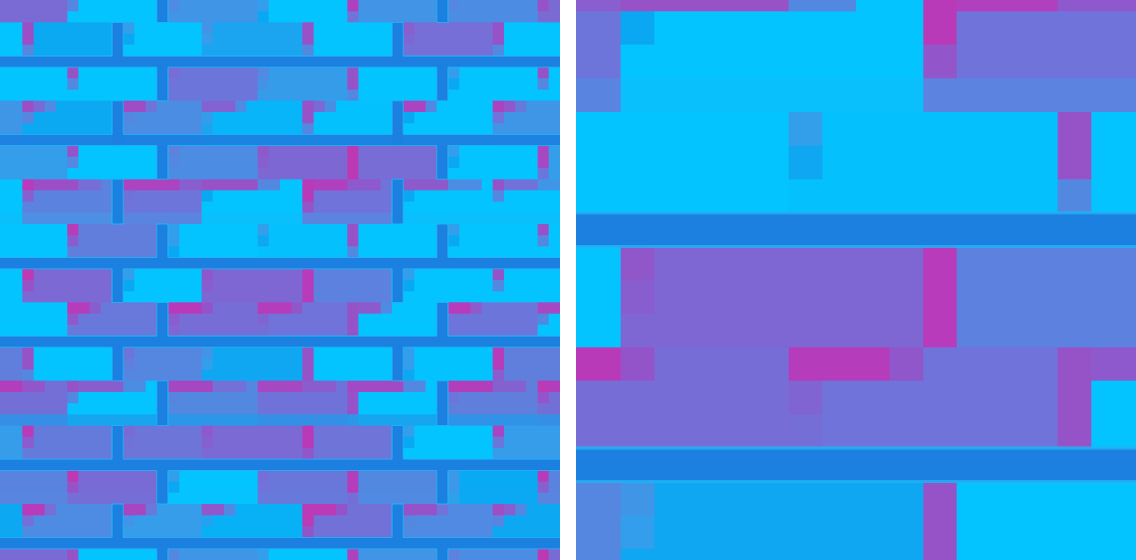
Left: the whole. Right: its middle third, enlarged.
Reproduce this pattern procedurally as a three.js fragment shader.

```glsl
#define CELLS 50.0
#define COURSES 14.0
#define BLOCKS 6.0
#define COURSE_PITCH 3.6
#define BLOCK_PITCH 8.4
#define FIRST_EDGE 1.65
#define OUTLINE 0.045
#define SHADE 0.78
#define MORTAR vec3(0.11, 0.50, 0.88)
#define RIM vec3(0.13, 0.70, 0.96)

varying vec2 vUv;

struct Spot {
  float course, row, block, col;
  float overlap;  // how far rounding pulls the course over the one above
  float gap;      // 1 in mortar, partial in faint joints
  float joint;    // 1 in upright joints
};

float hash(vec2 p) {
  vec3 q = fract(p.xyx * vec3(0.1031, 0.1030, 0.0973));
  q += dot(q, q.yzx + 33.33);
  return fract((q.x + q.y) * q.z);
}

// Course, block and mortar at a cell, counted from the top left
Spot locate(vec2 cell) {
  Spot s;
  float x = mod(cell.x, CELLS);
  float y = mod(cell.y + 1.0, CELLS);

  s.course = ceil((y + 1.1) / COURSE_PITCH) - 1.0;
  float top = COURSE_PITCH * s.course - 0.6;
  float start = max(floor(top + 0.5), 0.0);
  s.row = y - start;
  s.overlap = top - start;

  float offset = FIRST_EDGE + 0.5 * BLOCK_PITCH * (1.0 - mod(s.course, 2.0));
  float n = ceil((x + 0.5 - offset) / BLOCK_PITCH) - 1.0;
  s.col = x - floor(offset + BLOCK_PITCH * n + 0.5);
  s.block = mod(n + BLOCKS, BLOCKS);
  float third = 1.0 - step(0.5, abs(mod(s.block, 3.0) - 1.0));
  s.joint = third * (1.0 - step(0.5, s.col));
  s.col -= third;

  // Bed joints fade where the spare fraction of a cell runs out
  float next = top + COURSE_PITCH;
  float nextStart = floor(next + 0.5);
  float spare = nextStart - next + 0.02 * s.course;
  float lastRow = 1.0 - step(0.5, abs(y + 1.0 - nextStart));
  s.gap = max(s.joint, lastRow * smoothstep(0.0, 0.3, spare));
  return s;
}

// Cyan through blue and violet to rose
vec3 heatColor(float t) {
  vec3 c = mix(vec3(0.01, 0.77, 1.0), vec3(0.04, 0.66, 0.95), smoothstep(0.0, 0.10, t));
  c = mix(c, vec3(0.20, 0.62, 0.92), smoothstep(0.10, 0.20, t));
  c = mix(c, vec3(0.33, 0.53, 0.88), smoothstep(0.20, 0.42, t));
  c = mix(c, vec3(0.44, 0.45, 0.85), smoothstep(0.42, 0.58, t));
  c = mix(c, vec3(0.58, 0.33, 0.79), smoothstep(0.58, 0.76, t));
  c = mix(c, vec3(0.72, 0.23, 0.73), smoothstep(0.76, 0.89, t));
  return mix(c, vec3(0.83, 0.20, 0.60), smoothstep(0.89, 1.0, t));
}

// Stepped shading along the left and top edges of a block
float edgeShade(Spot s, vec2 id) {
  float h = hash(id + 17.0);
  float shade = 0.0;
  if (s.col < 0.5) {
    bool deep = abs(s.block - 3.0) < 0.5;
    bool plain = mod(s.block, 3.0) > 0.5 && s.block < 4.5;
    float rows = deep ? 2.0 + step(0.6, h) : 1.0 + step(0.75, h);
    float side = s.row < rows ? SHADE : (s.row < rows + 1.0 ? 0.4 : 0.0);
    shade = side * (plain && !deep ? 0.25 : 1.0);
  }
  if (s.row < 0.5 && s.overlap > 0.1) {
    bool full = s.overlap > 0.3;
    float run = floor((full ? 4.0 : 2.0) + 2.0 * h);
    float tail = full ? 7.0 : run + 1.0;
    float strength = SHADE * (0.75 + 0.35 * hash(id + 41.0));
    float along = s.col < run ? strength : (s.col < tail ? 0.5 * strength : 0.0);
    shade = max(shade, along);
  }
  return shade;
}

vec3 wall(vec2 uv) {
  vec2 p = vec2(uv.x, 1.0 - uv.y) * CELLS;
  vec2 cell = floor(p), f = p - cell;
  Spot s = locate(cell);
  vec2 id = vec2(s.block, mod(s.course, COURSES)) + 3.0;
  float heat = 0.66 * smoothstep(0.25, 1.0, hash(id));
  vec3 color = heatColor(mix(heat, 1.0, edgeShade(s, id)));
  color = mix(color, mix(RIM, MORTAR, smoothstep(0.5, 1.0, s.gap)), s.gap);

  // Bright rim where brick meets mortar
  float solid = step(0.85, s.gap);
  for (int i = 0; i < 4; i++) {
    float a = 1.5707963 * float(i);
    vec2 dir = floor(vec2(cos(a), sin(a)) + 0.5);
    float reach = 0.5 - dot(f - 0.5, dir);
    float other = step(0.85, locate(cell + dir).gap);
    color = mix(color, RIM, 0.8 * abs(solid - other) * step(reach, OUTLINE));
  }
  return color;
}

void main() {
  // Smooth the edges over one screen sample
  vec2 span = fwidth(vUv);
  vec3 sum = vec3(0.0);
  for (int i = 0; i < 9; i++) {
    vec2 tap = vec2(mod(float(i), 3.0), floor(float(i) / 3.0)) - 1.0;
    sum += wall(vUv + tap * span / 3.0);
  }
  gl_FragColor = vec4(sum / 9.0, 1.0);
}
```
